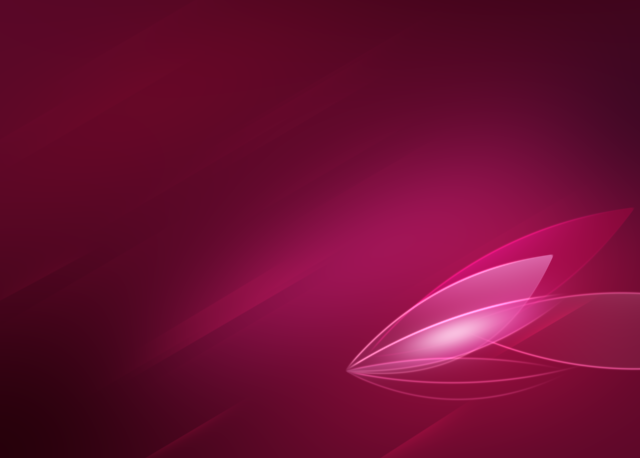
This background is drawn by a Shadertoy shader. Its source:

```glsl
// Translucent glowing petals over a deep crimson field with diagonal light streaks.

// Positions are in canvas heights, origin at the lower left.
const float ASPECT = 1.4;
const float EDGE = 0.0022;
const float RIM_WIDTH = 0.0024;
const float STREAK_ANGLE = 0.53;
const int FAINT_STREAKS = 14;
const vec2 TIP = vec2(0.754, 0.190);

const vec3 WINE = vec3(0.355, 0.030, 0.155);
const vec3 BLACK_CHERRY = vec3(0.14, 0.0, 0.035);
const vec3 PLUM = vec3(0.16, 0.025, 0.11);
const vec3 ROSE_LIGHT = vec3(0.18, 0.035, 0.125);
const vec3 CRIMSON_LIGHT = vec3(0.16, 0.015, 0.055);
const vec3 MAGENTA = vec3(0.85, 0.08, 0.50);
const vec3 CRIMSON = vec3(0.64, 0.02, 0.25);
const vec3 ORCHID = vec3(0.91, 0.51, 0.76);
const vec3 HOT_PINK = vec3(0.90, 0.22, 0.63);
const vec3 PALE = vec3(1.0, 0.84, 0.93);
const vec3 DUSTY_ROSE = vec3(0.64, 0.25, 0.40);

float hash(float n) {
    return fract(sin(n * 127.1) * 43758.5453);
}

// Rotated soft ellipse of light
float glow(vec2 p, vec2 center, vec2 radius, float angle) {
    vec2 q = p - center;
    float c = cos(angle), s = sin(angle);
    q = vec2(c * q.x + s * q.y, c * q.y - s * q.x) / radius;
    return exp(-dot(q, q));
}

// Beam with one crisp side; the sign of width selects the lit side
float streak(vec2 p, vec2 a, vec2 b, float width) {
    vec2 d = b - a, q = p - a;
    float t = dot(q, d) / dot(d, d);
    float s = dot(q, vec2(-d.y, d.x)) / length(d) * sign(width);
    float taper = smoothstep(0.0, 0.5, t) * smoothstep(1.0, 0.6, t);
    return smoothstep(-EDGE, EDGE, s) * exp(-abs(s / width)) * taper;
}

// Leaf between two parabolic arcs: x = mask, y/z = depth below top / above bottom, w = position
vec4 petal(vec2 p, vec2 a, vec2 b, float top, float bottom) {
    vec2 d = b - a, q = p - a;
    float t = dot(q, d) / dot(d, d);
    float s = dot(q, vec2(-d.y, d.x)) / length(d);
    float arch = 4.0 * t * (1.0 - t);
    float below = top * arch - s, above = s - bottom * arch;
    float span = smoothstep(0.0, 0.015, t) * smoothstep(1.0, 0.985, t);
    float mask = span * smoothstep(-EDGE, EDGE, below) * smoothstep(-EDGE, EDGE, above);
    return vec4(mask, below, above, t);
}

// Thin bright outline, fading at both ends of the leaf
float rim(float dist, float t) {
    float d = dist / RIM_WIDTH;
    return exp(-d * d) * smoothstep(0.0, 0.08, t) * smoothstep(1.0, 0.65, t);
}

vec3 background(vec2 p) {
    vec3 col = WINE;
    col += ROSE_LIGHT * glow(p, vec2(1.0, 0.50), vec2(0.50, 0.22), 0.4);
    col += ROSE_LIGHT * 0.75 * glow(p, vec2(0.62, 0.36), vec2(0.45, 0.13), STREAK_ANGLE);
    col += CRIMSON_LIGHT * glow(p, vec2(1.20, 0.40), vec2(0.30, 0.20), 0.5);
    col += CRIMSON_LIGHT * 0.75 * glow(p, vec2(1.0, 0.17), vec2(0.42, 0.20), 0.2);
    col += vec3(0.05, 0.0, 0.0) * glow(p, vec2(0.36, 0.80), vec2(0.50, 0.16), STREAK_ANGLE);
    col = mix(col, PLUM, 0.65 * glow(p, vec2(1.45, 0.76), vec2(0.32, 0.30), 0.0));
    col = mix(col, BLACK_CHERRY, 0.45 * glow(p, vec2(1.1, 1.1), vec2(0.7, 0.20), 0.0));
    col = mix(col, BLACK_CHERRY, 0.95 * glow(p, vec2(-0.03, 0.0), vec2(0.50, 0.36), 0.3));

    // Main diagonal beams
    col += CRIMSON_LIGHT * 0.50 * streak(p, vec2(0.24, 0.146), vec2(0.76, 0.449), 0.06);
    col += CRIMSON_LIGHT * 0.30 * streak(p, vec2(0.27, 0.219), vec2(0.66, 0.453), -0.03);
    col += CRIMSON_LIGHT * 0.65 * streak(p, vec2(0.20, -0.07), vec2(0.56, 0.143), -0.012);
    col += CRIMSON_LIGHT * 0.75 * streak(p, vec2(0.70, -0.085), vec2(1.06, 0.146), -0.025);
    col += CRIMSON_LIGHT * 0.30 * streak(p, vec2(-0.12, 0.279), vec2(0.24, 0.472), 0.03);

    // Faint scattered beams
    vec2 dir = vec2(cos(STREAK_ANGLE), sin(STREAK_ANGLE));
    for (int i = 0; i < FAINT_STREAKS; i++) {
        float n = float(i) + 1.0;
        vec2 start = vec2(hash(n) * ASPECT - 0.2, hash(n + 31.0) * 0.9);
        vec2 end = start + dir * mix(0.3, 0.7, hash(n + 57.0));
        col += CRIMSON_LIGHT * 0.11 * streak(p, start, end, mix(-0.06, 0.06, hash(n + 83.0)) + 0.001);
    }
    return col;
}

vec3 addPetals(vec3 col, vec2 p) {
    // Wide magenta petal at the back
    vec4 f = petal(p, vec2(0.80, 0.22), vec2(1.39, 0.548), 0.066, -0.078);
    float fade = smoothstep(0.08, 0.45, f.w);
    col = mix(col, CRIMSON, f.x * fade * 0.50);
    col = mix(col, MAGENTA, f.x * fade * 0.75 * exp(-max(f.y, 0.0) / 0.065) * smoothstep(1.0, 0.5, f.w));
    col += MAGENTA * 0.22 * (rim(f.y, f.w) + 0.4 * rim(f.z, f.w));

    // Smoky ribbon leaving on the right
    f = petal(p, vec2(1.0, 0.285), vec2(1.75, 0.27), 0.083, -0.083);
    col = mix(col, DUSTY_ROSE, f.x * smoothstep(0.05, 0.5, f.w) * (0.25 + 0.35 * exp(-max(f.y, 0.0) / 0.04)));
    col += ORCHID * (0.25 * rim(f.y, f.w * 0.6) + 0.38 * rim(f.z, f.w * 0.6));

    // Pale upper petal
    f = petal(p, TIP, vec2(1.212, 0.445), 0.051, -0.098);
    float sheen = smoothstep(0.2, 0.85, f.w) * exp(-max(f.y, 0.0) / 0.10);
    col = mix(col, ORCHID, f.x * (0.14 + 0.62 * sheen));
    col += PALE * (0.40 * rim(f.y, f.w) + 0.16 * rim(f.z, f.w));

    // Pink inner petal with its white heart
    f = petal(p, TIP, vec2(1.25, 0.36), 0.032, -0.050);
    col = mix(col, HOT_PINK, f.x * 0.55 * smoothstep(0.0, 0.5, f.w) * smoothstep(1.0, 0.7, f.w));
    col = mix(col, HOT_PINK, 0.50 * glow(p, vec2(1.08, 0.305), vec2(0.13, 0.045), 0.45));
    col = mix(col, PALE, (0.35 + 0.5 * f.x) * glow(p, vec2(0.995, 0.272), vec2(0.105, 0.032), 0.32));
    col += PALE * (0.45 * rim(f.y, f.w) + 0.15 * rim(f.z, f.w));

    // Low veils
    f = petal(p, TIP, vec2(1.25, 0.19), 0.028, -0.062);
    col = mix(col, ORCHID, f.x * 0.28 * exp(-max(f.y, 0.0) / 0.025) * smoothstep(0.85, 0.2, f.w));
    col += ORCHID * (0.20 * rim(f.y, f.w) + 0.17 * rim(f.z, f.w));
    f = petal(p, TIP, vec2(1.30, 0.21), 0.0, -0.035);
    col += ORCHID * 0.28 * rim(f.z, f.w);
    return col + CRIMSON_LIGHT * 0.8 * streak(p, vec2(1.04, 0.195), vec2(1.33, 0.365), 0.015);
}

void mainImage(out vec4 fragColor, in vec2 fragCoord) {
    vec2 p = fragCoord / iResolution.xy * vec2(ASPECT, 1.0);
    fragColor = vec4(clamp(addPetals(background(p), p), 0.0, 1.0), 1.0);
}
```
